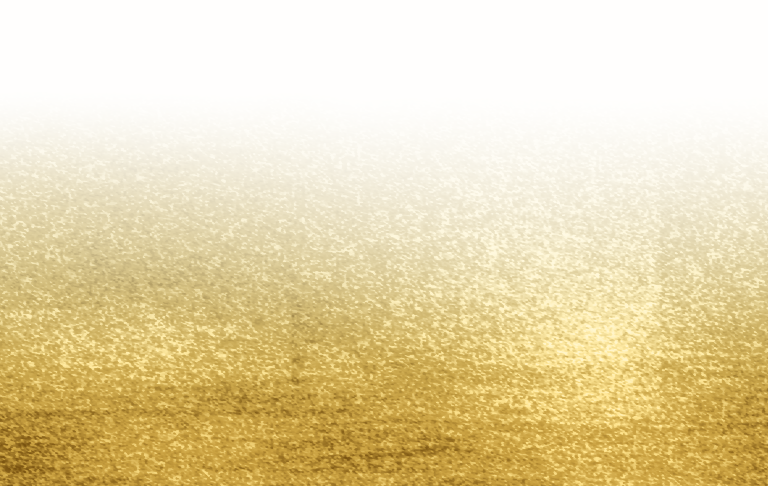
A Shadertoy shader for this texture:

```glsl
// Brushed gold foil that dissolves upward into white.
// A vertical fade and broad soft glows place the light; soft cellular noise
// at several scales adds the fine glittering grain and the brushed streaks.

#define GRAIN_SCALE    vec2(185.0, 285.0)
#define CLUMP_SCALE    vec2(75.0, 135.0)
#define STREAK_SCALE   vec2(7.0, 140.0)
#define GRAIN_AMOUNT   0.40
#define CLUMP_AMOUNT   0.19
#define STREAK_AMOUNT  0.22
#define PATCH_AMOUNT   0.08
#define SPARKLE_AMOUNT 0.09
#define LIGHT_CONTRAST 0.95
#define FADE_TOP       0.17
#define FADE_END       0.78
#define WHITE_TINT     vec3(1.0, 0.998, 0.994)

float hash(vec2 p) {
    vec3 q = fract(vec3(p.xyx) * 0.1031);
    q += dot(q, q.yzx + 33.33);
    return fract((q.x + q.y) * q.z);
}

// Soft cellular noise: random facet values blended by distance, about -0.5..0.5
float facets(vec2 p) {
    vec2 cell = floor(p);
    float sum = 0.0, total = 0.0;
    for (int j = -1; j <= 1; j++) {
        for (int i = -1; i <= 1; i++) {
            vec2 id = cell + vec2(i, j);
            vec2 seed = id + 0.15 + 0.7 * vec2(hash(id + 17.0), hash(id + 71.0));
            vec2 d = p - seed;
            float weight = exp(-4.5 * dot(d, d));
            sum += weight * hash(id + 131.0);
            total += weight;
        }
    }
    return sum / max(total, 1e-5) - 0.5;
}

float glow(vec2 uv, vec2 centre, vec2 radius) {
    vec2 d = (uv - centre) / radius;
    return exp(-dot(d, d));
}

// Shadow on the right of a vertical leaf edge, limited in height
float seam(vec2 uv, vec2 centre, float halfHeight, float width) {
    float side = smoothstep(-0.002, 0.002, uv.x - centre.x);
    float falloff = exp(-max(uv.x - centre.x, 0.0) / width);
    float span = 1.0 - smoothstep(0.7, 1.2, abs(uv.y - centre.y) / halfHeight);
    return side * falloff * span;
}

// Broad light and dark areas; uv.y runs down from the top
float lighting(vec2 uv) {
    float v = 0.09 * smoothstep(0.25, 0.8, uv.x);
    v += 0.20 * glow(uv, vec2(0.80, 0.74), vec2(0.13, 0.18));
    v += 0.15 * glow(uv, vec2(0.66, 0.60), vec2(0.22, 0.18));
    v += 0.18 * glow(uv, vec2(0.17, 0.71), vec2(0.16, 0.08));
    v += 0.10 * glow(uv, vec2(0.43, 0.74), vec2(0.05, 0.09));
    v += 0.09 * glow(uv, vec2(0.24, 0.94), vec2(0.12, 0.07));
    v -= 0.12 * glow(uv, vec2(0.20, 0.58), vec2(0.19, 0.06));
    v -= 0.12 * glow(uv, vec2(0.43, 0.67), vec2(0.06, 0.07));
    v -= 0.15 * glow(uv, vec2(0.53, 0.77), vec2(0.06, 0.05));
    v -= 0.16 * glow(uv, vec2(0.34, 0.83), vec2(0.17, 0.035));
    v -= 0.20 * glow(uv, vec2(0.00, 0.94), vec2(0.16, 0.12));
    v -= 0.13 * glow(uv, vec2(0.54, 0.92), vec2(0.14, 0.06));
    v -= 0.16 * glow(uv, vec2(1.00, 0.87), vec2(0.10, 0.20));
    v -= 0.18 * seam(uv, vec2(0.380, 0.71), 0.09, 0.018);
    v -= 0.09 * seam(uv, vec2(0.860, 0.62), 0.24, 0.040);
    v -= 0.06 * seam(uv, vec2(0.445, 0.88), 0.08, 0.020);
    return 0.52 + LIGHT_CONTRAST * (v - 0.08 * smoothstep(0.75, 1.0, uv.y));
}

// Tone to metal colour, warmer toward the bottom
vec3 goldRamp(float v, float warmth) {
    vec3 shadow = mix(vec3(0.56, 0.46, 0.19), vec3(0.47, 0.32, 0.06), warmth);
    vec3 body   = mix(vec3(0.79, 0.69, 0.37), vec3(0.79, 0.63, 0.25), warmth);
    vec3 shine  = mix(vec3(1.00, 0.94, 0.70), vec3(1.00, 0.89, 0.54), warmth);
    vec3 col = mix(shadow, body, smoothstep(-0.05, 0.52, v));
    col = mix(col, shine, smoothstep(0.45, 1.0, v));
    return mix(col, vec3(1.0, 0.98, 0.86), 0.7 * smoothstep(0.9, 1.25, v));
}

void mainImage(out vec4 fragColor, in vec2 fragCoord) {
    vec2 uv = fragCoord / iResolution.xy;
    vec2 p = fragCoord / iResolution.y;
    uv.y = 1.0 - uv.y;

    // Slightly wavy brushing direction; the grain tilts a little downhill
    vec2 q = p + vec2(0.0, 0.004 * sin(5.0 * p.x + 3.0 * p.y) + 0.002 * sin(13.0 * p.x));
    vec2 tilted = q + vec2(0.0, 0.18 * q.x);
    float grain = facets(tilted * GRAIN_SCALE);
    float clump = facets(tilted * CLUMP_SCALE + 40.0);
    float streak = facets(q * STREAK_SCALE + 90.0);
    float patches = facets(p * vec2(7.0, 4.0) + 15.0) + 0.6 * facets(p * vec2(22.0, 15.0) + 60.0);

    // Metal tone: sparse glints on the grain, streaks toward the bottom
    float tone = lighting(uv) + PATCH_AMOUNT * patches;
    tone += GRAIN_AMOUNT * grain + CLUMP_AMOUNT * clump;
    tone += SPARKLE_AMOUNT * smoothstep(0.08, 0.42, grain + 0.35 * clump);
    tone += STREAK_AMOUNT * streak * smoothstep(0.45, 0.90, uv.y);
    vec3 gold = goldRamp(tone, smoothstep(0.5, 0.95, uv.y));

    // White veil: thinner on the left, thicker over the right centre
    float depth = uv.y + 0.050 * glow(uv, vec2(0.0, 0.42), vec2(0.30, 0.18));
    depth -= 0.040 * glow(uv, vec2(0.68, 0.48), vec2(0.28, 0.20));
    depth += 0.010 * patches;
    float cover = smoothstep(FADE_TOP, FADE_END, depth);

    // Upper haze is a little greyer than the metal below
    vec3 haze = mix(gold, vec3(dot(gold, vec3(0.35, 0.5, 0.15))), 0.12 * (1.0 - cover));
    fragColor = vec4(mix(WHITE_TINT, haze, cover), 1.0);
}
```
